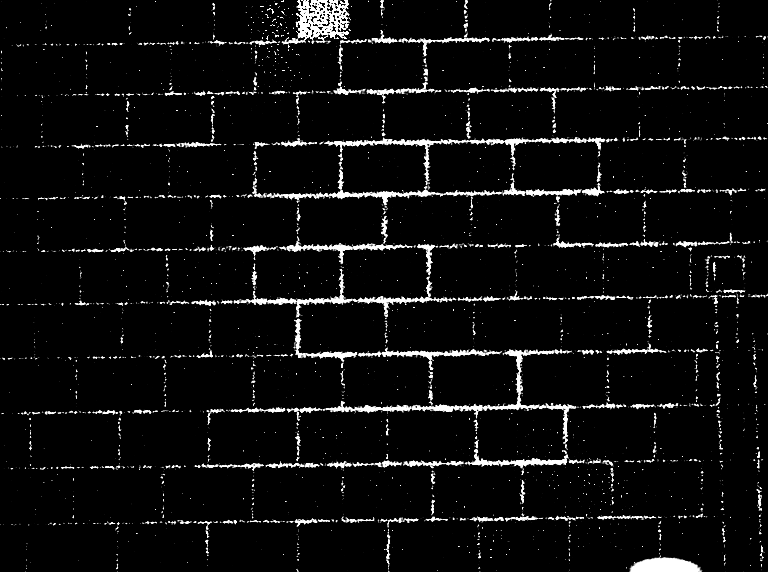
This texture is drawn by a Shadertoy shader. Its source:

```glsl
// Night-lit brick wall in running bond: broken white mortar and specks on black.
// Lengths are fractions of the canvas height, with y measured downwards.

const vec3 SHADOW = vec3(0.0);
const vec3 MORTAR = vec3(1.0);

const float FIRST_JOINT = 0.0714;   // depth of the first bed joint
const float COURSE = 0.0876;        // course height at the top
const float COURSE_GROWTH = 0.00061;
const float TILT = 0.0115;          // bed joints rise to the right
const float BRICK = 0.1469;         // brick length at the top
const float BRICK_GROWTH = 0.00113;
const float BOND_ANCHOR = 0.521;    // x where the even courses line up

const float THIN = -0.0020;         // half width of hidden mortar
const float THICK = 0.0043;         // half width of fully lit mortar
const float GRAIN = 215.0;          // frequency of the fine wear
const float SPECK_LEVEL = 0.535;

const vec2 LIGHT_CENTRE = vec2(0.73, 0.50);
const vec2 LIGHT_SIZE = vec2(0.66, 0.78);
const vec2 PATCH_CENTRE = vec2(0.566, 0.030);
const vec2 PATCH_SIZE = vec2(0.045, 0.038);
const vec2 LAMP_CENTRE = vec2(1.163, 0.999);
const vec2 LAMP_SIZE = vec2(0.062, 0.024);

// Course and column of the brightest bricks
const vec2 BRIGHT[6] = vec2[6](vec2(3, 1), vec2(3, 3), vec2(7, 2),
                               vec2(5, 0), vec2(6, 0), vec2(8, 2));

float hash(vec2 p) {
    vec3 q = fract(vec3(p.xyx) * 0.1031);
    q += dot(q, q.yzx + 33.33);
    return fract((q.x + q.y) * q.z);
}

float slope(vec2 cell, vec2 offset) {
    float a = 6.2832 * hash(cell + 17.0);
    return dot(vec2(cos(a), sin(a)), offset);
}

float gradientNoise(vec2 p) {
    vec2 i = floor(p), f = p - i;
    vec2 u = f * f * f * (f * (f * 6.0 - 15.0) + 10.0);
    vec2 e = vec2(1.0, 0.0);
    return mix(mix(slope(i, f), slope(i + e, f - e), u.x),
               mix(slope(i + e.yx, f - e.yx), slope(i + 1.0, f - 1.0), u.x), u.y);
}

// Soft spot of light
float glow(vec2 p, vec2 centre, vec2 size) {
    vec2 q = (p - centre) / size;
    return exp(-dot(q, q));
}

float brickLength(float course) { return BRICK + BRICK_GROWTH * course; }

// Position along a course, counted in bricks
float alongCourse(float x, float course) {
    return (x - BOND_ANCHOR) / brickLength(course) + 0.5 * mod(course, 2.0);
}

// How strongly the mortar round one brick is lit
float brightness(vec2 brick, float light) {
    float b = light * (0.38 + 0.62 * hash(brick + 41.0));
    for (int i = 0; i < 6; i++)
        if (distance(brick, BRIGHT[i]) < 0.5) b = max(b, 0.92);
    return b;
}

void mainImage(out vec4 fragColor, in vec2 fragCoord) {
    vec2 p = vec2(fragCoord.x, iResolution.y - fragCoord.y) / iResolution.y;
    float aa = 0.7 / iResolution.y;
    float fine = gradientNoise(p * GRAIN);
    float rough = 0.0055 * fine + 0.0035 * gradientNoise(p * 38.0);
    float light = glow(p, LIGHT_CENTRE, LIGHT_SIZE);
    light *= 1.0 - 0.6 * smoothstep(1.20, 1.26, p.x) * smoothstep(0.55, 0.62, p.y);

    // Courses: invert the slowly growing spacing
    float depth = p.y + TILT * (p.x - 0.7) - FIRST_JOINT;
    float v = (sqrt(COURSE * COURSE + 4.0 * COURSE_GROWTH * depth) - COURSE)
            / (2.0 * COURSE_GROWTH);
    float course = ceil(v), bed = round(v);
    float u = alongCourse(p.x, course), head = round(u);
    float headGap = abs(u - head) * brickLength(course);

    // Bed joints, swelling where they meet head joints
    float above = brightness(vec2(bed, floor(alongCourse(p.x, bed))), light);
    float below = brightness(vec2(bed + 1.0, floor(alongCourse(p.x, bed + 1.0))), light);
    float bedLit = max(above, 0.85 * below);
    float bedGap = abs(v - bed) * (COURSE + 2.0 * COURSE_GROWTH * v);
    float edge = mix(THIN, THICK, bedLit) + rough - bedGap
               + 0.0022 * light * exp(-headGap / 0.010);

    // Head joints
    float headLit = max(brightness(vec2(course, head), light),
                        brightness(vec2(course, head - 1.0), light));
    headLit *= 0.65 + 0.35 * hash(vec2(head, course) + 73.0);
    edge = max(edge, mix(THIN, THICK, headLit) - 0.0006 + 1.15 * rough - headGap);

    // Worn uprights and a small frame at the right
    for (int i = 0; i < 2; i++) {
        float x = 1.25 + 0.065 * float(i) + 0.035 * (p.y - 0.5);
        float start = 0.46 + 0.12 * float(i);
        edge = max(edge, 1.4 * rough - 0.0003 - abs(p.x - x) - max(start - p.y, 0.0));
    }
    vec2 frame = abs(p - vec2(1.268, 0.479)) - vec2(0.032, 0.030);
    edge = max(edge, 0.0006 + rough - abs(max(frame.x, frame.y)));
    float lit = smoothstep(-aa, aa, edge);

    // Specks, denser in a few weathered areas
    vec2 inPatch = smoothstep(PATCH_SIZE + 0.006, PATCH_SIZE - 0.006, abs(p - PATCH_CENTRE));
    float level = SPECK_LEVEL + 0.10 * (1.0 - light) - 0.12 * gradientNoise(p * 9.0)
                - 0.14 * glow(p, vec2(1.05, 0.84), vec2(0.16, 0.07))
                - 0.30 * glow(p, vec2(0.48, 0.05), vec2(0.05, 0.08))
                - 0.65 * inPatch.x * inPatch.y;
    lit = max(lit, smoothstep(level - 0.05, level + 0.05, fine));

    // Lamp top at the lower edge
    float lamp = (1.0 - length((p - LAMP_CENTRE) / LAMP_SIZE)) * LAMP_SIZE.y;
    lit = max(lit, smoothstep(-aa, aa, lamp + 0.3 * rough));

    fragColor = vec4(mix(SHADOW, MORTAR, lit), 1.0);
}
```
